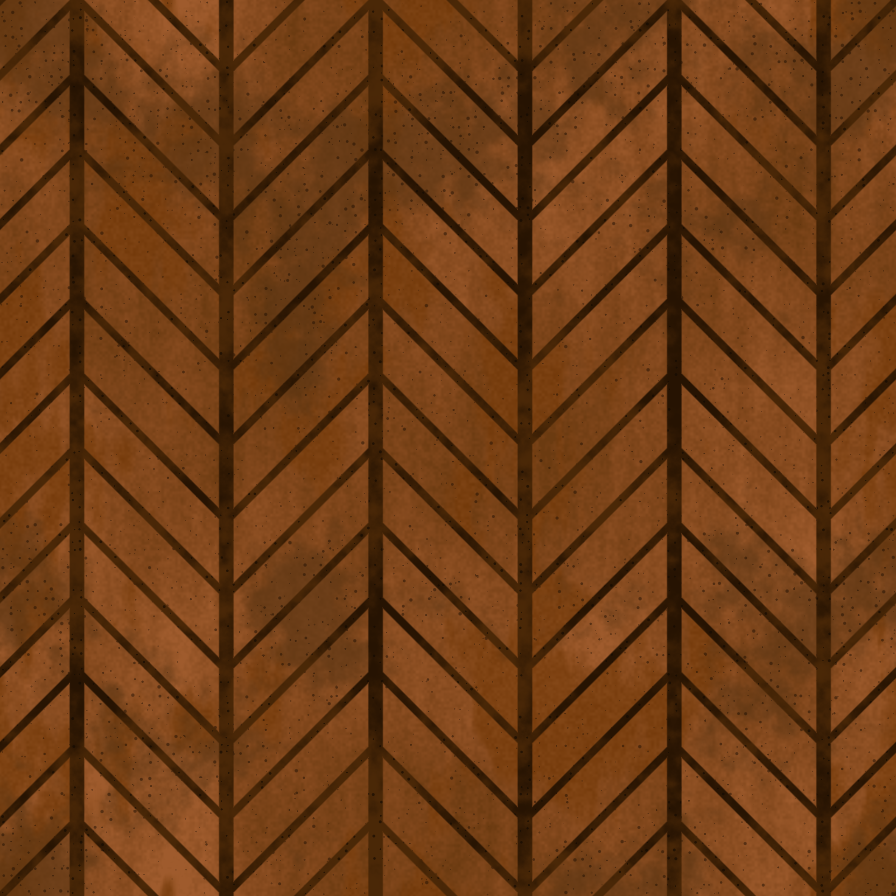
This pattern is drawn by a WebGL 1 fragment shader. Its source:

```glsl
precision highp float;
// Chevron planks of weathered brown clay between dark, pitted grout lines; tiles seamlessly.

uniform vec2 u_resolution;

const float COLUMNS = 6.0;           // even, so slopes alternate across the edge
const float ROWS = 12.0;
const float RIDGE_X = 0.0859;        // position of the first ridge
const float ROW_SHIFT = 0.023;       // vertical offset, in rows
const float UPRIGHT_WIDTH = 0.0163;
const float SLANT_WIDTH = 0.0087;
const float EDGE_SOFTNESS = 0.0011;
const float PLANK_VARIATION = 0.22;
const float STREAK_STRENGTH = 0.55;
const float GRAIN_STRENGTH = 0.42;

const vec3 CLAY_DEEP = vec3(0.42, 0.23, 0.065);
const vec3 CLAY = vec3(0.51, 0.28, 0.11);
const vec3 CLAY_PALE = vec3(0.605, 0.345, 0.165);
const vec3 RUST = vec3(0.47, 0.24, 0.05);
const vec3 GRIME = vec3(0.34, 0.20, 0.07);
const vec3 GROUT_DARK = vec3(0.15, 0.075, 0.008);
const vec3 GROUT_WORN = vec3(0.29, 0.155, 0.027);
const vec3 PIT = vec3(0.12, 0.06, 0.01);

float hash(vec2 p) {
  vec3 q = fract(p.xyx * 0.1031);
  q += dot(q, q.yzx + 33.33);
  return fract((q.x + q.y) * q.z);
}

// Value noise that wraps after a whole number of cells.
float noise(vec2 uv, vec2 cells, float seed) {
  vec2 p = uv * cells;
  vec2 i = floor(p);
  vec2 f = p - i;
  f = f * f * (3.0 - 2.0 * f);
  vec2 a = mod(i, cells) + seed;
  vec2 b = mod(i + 1.0, cells) + seed;
  return mix(mix(hash(a), hash(vec2(b.x, a.y)), f.x),
             mix(hash(vec2(a.x, b.y)), hash(b), f.x), f.y);
}

float fbm(vec2 uv, vec2 cells, float seed) {
  float sum = 0.0;
  float weight = 0.5;
  for (int octave = 0; octave < 5; octave++) {
    sum += weight * noise(uv, cells, seed);
    cells *= 2.0;
    seed += 17.3;
    weight *= 0.5;
  }
  return sum / 0.96875;
}

// Small round pits, one at most per cell.
float pits(vec2 uv, float cells, float density, float seed) {
  vec2 p = uv * cells;
  vec2 id = mod(floor(p), cells) + seed;
  vec2 centre = 0.3 + 0.4 * vec2(hash(id + 3.7), hash(id + 9.1));
  float radius = mix(0.1, 0.3, hash(id + 5.3));
  float present = step(hash(id), density);
  return present * (1.0 - smoothstep(radius * 0.4, radius, length(fract(p) - centre)));
}

float lineMask(float dist, float width) {
  float soft = max(EDGE_SOFTNESS, 0.75 / min(u_resolution.x, u_resolution.y));
  return 1.0 - smoothstep(-soft, soft, dist - 0.5 * width);
}

vec3 clayColour(vec2 uv, float plank) {
  float seed = floor(plank * 200.0);
  float stain = fbm(uv, vec2(5.0, 4.0), 11.0);
  float streak = fbm(uv, vec2(64.0, 9.0), 41.0);
  float grain = noise(uv, vec2(320.0), 7.0) * 0.6 + noise(uv, vec2(170.0), 23.0) * 0.4;
  float tone = 0.58 + 1.35 * (stain - 0.5) + STREAK_STRENGTH * (streak - 0.5)
             + GRAIN_STRENGTH * (grain - 0.5) + PLANK_VARIATION * (plank - 0.5);
  vec3 colour = mix(CLAY_DEEP, CLAY, clamp(tone * 2.0, 0.0, 1.0));
  colour = mix(colour, CLAY_PALE, clamp(tone * 2.0 - 1.0, 0.0, 1.2));

  // Rusty patches, partly confined to single planks and drawn out downwards.
  float rust = 0.5 * fbm(uv, vec2(7.0, 5.0), 71.0) + 0.35 * fbm(uv, vec2(14.0, 7.0), seed)
             + 0.15 * streak;
  colour = mix(colour, RUST + 0.05 * (grain - 0.5), 0.8 * smoothstep(0.52, 0.61, rust));

  // Mottled grime with clustered pits.
  float dirt = fbm(uv, vec2(6.0), 131.0);
  float mottle = fbm(uv, vec2(48.0), 151.0);
  colour = mix(colour, GRIME, 0.6 * smoothstep(0.52, 0.78, dirt + 0.35 * (mottle - 0.5)));
  float speck = pits(uv, 110.0, 0.04 + 0.28 * smoothstep(0.5, 0.7, dirt), 61.0);
  speck = max(speck, 0.7 * pits(uv, 190.0, 0.09, 83.0));
  return mix(colour, PIT, 0.5 * speck);
}

vec3 groutColour(vec2 uv) {
  float wear = fbm(uv, vec2(9.0), 201.0) + 0.5 * (fbm(uv, vec2(72.0), 221.0) - 0.5);
  vec3 colour = mix(GROUT_DARK, GROUT_WORN, smoothstep(0.22, 0.76, wear));
  return mix(colour, PIT * 0.6, 0.65 * pits(uv, 128.0, 0.28, 241.0));
}

void main() {
  vec2 uv = gl_FragCoord.xy / u_resolution;

  // Zigzag: distance from the nearest ridge lowers each row at 45 degrees.
  float column = (uv.x - RIDGE_X) * COLUMNS;
  float fromRidge = abs(mod(column + 1.0, 2.0) - 1.0) / COLUMNS;
  float row = (1.0 - uv.y - fromRidge) * ROWS + ROW_SHIFT;
  float plank = hash(vec2(mod(floor(column), COLUMNS), mod(floor(row), ROWS)) + 5.0);

  float uprightDist = (0.5 - abs(fract(column) - 0.5)) / COLUMNS;
  float slantDist = (0.5 - abs(fract(row) - 0.5)) / ROWS * 0.7071;
  float grout = max(lineMask(uprightDist, UPRIGHT_WIDTH), lineMask(slantDist, SLANT_WIDTH));

  gl_FragColor = vec4(mix(clayColour(uv, plank), groutColour(uv), grout), 1.0);
}
```
